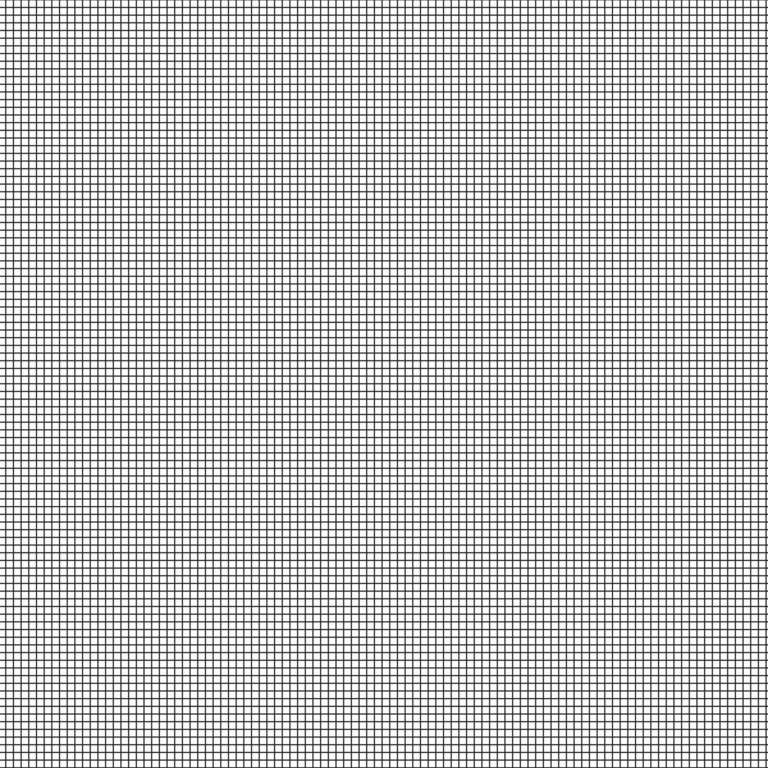
Write a Shadertoy shader that draws this pattern.

```glsl
// Fine square grid of thin, soft near-black lines on white paper.

// Integral of a tent filter with a radius of one pixel
vec2 tentIntegral(vec2 x) {
    x = clamp(x, -1.0, 1.0);
    return x - 0.5 * x * abs(x);
}

// Filtered coverage by a line centred on each integer, per axis
vec2 lineCoverage(vec2 p, float width, float pixel) {
    vec2 d = fract(p + 0.5) - 0.5;
    return tentIntegral((d + 0.5 * width) / pixel)
         - tentIntegral((d - 0.5 * width) / pixel);
}

void mainImage(out vec4 fragColor, in vec2 fragCoord) {
    // Cells across the canvas, measured from the upper left corner
    float cells = 100.0;
    float pixel = cells / iResolution.y;
    vec2 p = vec2(fragCoord.x, iResolution.y - fragCoord.y) * pixel;

    // Lines on both axes, merged without darkening the crossings
    vec2 cover = lineCoverage(p - vec2(0.75, 0.97), 0.152, pixel);
    float ink = 1.0 - (1.0 - cover.x) * (1.0 - cover.y);

    vec3 paper = vec3(0.99);
    vec3 lineColor = vec3(0.12);
    fragColor = vec4(mix(paper, lineColor, ink), 1.0);
}
```
